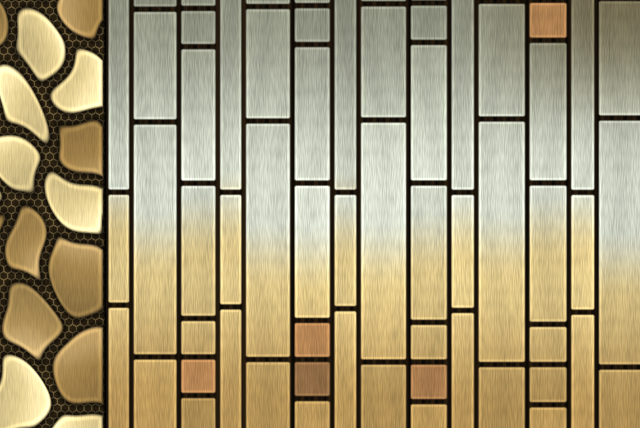
Reproduce this texture procedurally as a Shadertoy shader.

```glsl
struct Cell { float edge; float nearest; vec2 offset; vec2 id; };

float hash(vec2 p) {
    return fract(sin(dot(p, vec2(127.1, 311.7))) * 4375.85);
}

vec2 hash2(vec2 p) {
    return vec2(hash(p), hash(p + 37.3));
}

// Cellular noise with softly rounded borders
Cell cellular(vec2 p, float jitter) {
    vec2 base = floor(p);
    Cell c = Cell(0.0, 9.0, vec2(0), vec2(0));
    for (int k = 0; k < 9; k++) {
        vec2 id = base + vec2(k % 3 - 1, k / 3 - 1);
        vec2 r = id + 0.5 + jitter * (hash2(id) - 0.5) - p;
        if (length(r) < c.nearest) {
            c.nearest = length(r);
            c.offset = r;
            c.id = id;
        }
    }
    float sum = 0.0;
    for (int k = 0; k < 25; k++) {
        vec2 id = c.id + vec2(k % 5 - 2, k / 5 - 2);
        if (id == c.id) continue;
        vec2 r = id + 0.5 + jitter * (hash2(id) - 0.5) - p;
        sum += exp(-16.0 * dot(0.5 * (c.offset + r), normalize(r - c.offset)));
    }
    c.edge = -log(sum) / 16.0;
    return c;
}

float roundBox(vec2 p, vec2 halfSize, float radius) {
    vec2 q = abs(p) - halfSize + radius;
    return length(max(q, 0.0)) + min(max(q.x, q.y), 0.0) - radius;
}

// Hexagonal backing net
vec3 mesh(vec2 p) {
    vec2 s = vec2(1.0, 1.732);
    vec2 a = mod(p * 56.0, s) - 0.5 * s;
    vec2 b = mod(p * 56.0 - 0.5 * s, s) - 0.5 * s;
    vec2 g = abs(dot(a, a) < dot(b, b) ? a : b);
    float wire = smoothstep(0.34, 0.47, max(g.x, dot(g, vec2(0.5, 0.866))));
    return mix(vec3(0.17, 0.13, 0.07), vec3(0.42, 0.36, 0.23), wire);
}

// Metal with a dark outer edge and a bright bevel
vec3 bevel(vec3 metal, float d, float width) {
    metal *= 1.0 + 0.16 * exp(-pow((d + width) / (0.5 * width), 2.0));
    return metal * (1.0 - 0.45 * smoothstep(-0.7 * width, 0.0, d));
}

vec3 pebbles(vec2 p, float grain, float px) {
    vec2 q = p / vec2(0.137, 0.17);
    q.y += 0.5 * mod(floor(q.x), 2.0) * 0.0 + 0.38 * q.x;
    q += 0.09 * sin(q.yx * vec2(5.3, 4.7) + vec2(1.0, 2.6));
    Cell c = cellular(q, 0.62);
    float d = max(0.011 - 0.15 * c.edge, p.x - 0.241);
    float tone = hash(c.id + 5.1), angle = 6.283 * hash(c.id + 8.4);
    vec3 metal = mix(vec3(0.87, 0.79, 0.56), vec3(0.61, 0.49, 0.28), smoothstep(0.55, 0.85, tone));
    float sheen = dot(c.offset, vec2(cos(angle), sin(angle)));
    metal *= 1.0 + 0.3 * sheen + 0.06 * grain;
    metal += vec3(0.05, 0.06, 0.08) * smoothstep(0.0, 0.4, sheen);
    vec3 bed = mesh(p) * (0.45 + 0.55 * smoothstep(0.0, 0.016, d));
    bed *= smoothstep(0.248, 0.238, p.x);
    return mix(bed, bevel(metal, d, 0.008), smoothstep(px, -px, d));
}

vec3 strips(vec2 p, float grain, float px) {
    // Three columns per repeat, widening slightly to the right
    float u = (sqrt(0.06646 + 0.0125 * (p.x - 0.248)) - 0.2578) / 0.00625;
    float n = floor(u), f = u - n, pitch = 0.261 + 0.00625 * n;
    int kind = f < 0.228 ? 0 : f < 0.654 ? 1 : 2;
    vec2 sides = kind == 0 ? vec2(0, 0.228) : kind == 1 ? vec2(0.228, 0.654) : vec2(0.654, 1);

    // Joints, measured downward
    float stretch = 1.0 + 0.015 * n;
    float v = 0.44 + (1.0 - p.y - 0.44) / stretch;
    float joints[6] = float[6](0.0195, 0.109, 0.428, 0.744, 0.834, 0.924);
    if (kind == 0) joints = float[6](0.449, 0.713, 2.0, 2.0, 2.0, 2.0);
    if (kind == 1) joints = float[6](0.0215, 0.285, 0.834, 2.0, 2.0, 2.0);
    float top = -0.3, bottom = 1.3;
    for (int i = 0; i < 6; i++) {
        if (joints[i] <= v) top = joints[i];
        else bottom = min(bottom, joints[i]);
    }
    vec2 size = vec2((sides.y - sides.x) * pitch, (bottom - top) * stretch);
    vec2 local = vec2((f - 0.5 * (sides.x + sides.y)) * pitch, (v - 0.5 * (top + bottom)) * stretch);
    float d = roundBox(local, 0.5 * size - vec2(0.0042, 0.0048), 0.006);

    // Reflected sky above, warm gold below
    vec2 id = vec2(3.0 * n + float(kind), floor(top * 50.0));
    float tone = hash(id + 2.7);
    float turn = (kind == 0 ? 0.51 : kind == 1 ? 0.58 : 0.56) + 0.1 * (hash(id) - 0.5);
    vec3 silver = mix(vec3(0.55, 0.56, 0.49), vec3(0.83, 0.85, 0.79), smoothstep(0.0, 0.46, v));
    float shade = smoothstep(1.0, 1.45, p.x) * smoothstep(0.36, 0.0, v);
    silver = mix(silver, vec3(0.40, 0.36, 0.25), 0.8 * shade);
    vec3 gold = mix(vec3(0.87, 0.78, 0.54), vec3(0.70, 0.57, 0.34), smoothstep(0.62, 0.95, v));
    vec3 metal = mix(silver, gold, smoothstep(turn - 0.08, turn + 0.09, v));
    metal *= 0.94 + 0.1 * tone;
    if (bottom - top < 0.12) {
        vec3 copper = mix(vec3(0.42, 0.32, 0.21), vec3(0.74, 0.54, 0.34), hash(id + 6.2));
        metal = mix(metal, copper, smoothstep(0.25, 0.5, tone));
    }
    metal *= 1.0 + 0.09 * grain + 0.025 * sin(p.x * 91.0 + 2.0 * sin(p.y * 7.0 + id.x));
    vec3 bed = vec3(0.13, 0.09, 0.045) * (0.75 + 0.5 * sin(p.x * 300.0) * sin(p.x * 113.0));
    return mix(bed, bevel(metal, d, 0.005), smoothstep(px, -px, d));
}

void mainImage(out vec4 fragColor, in vec2 fragCoord) {
    vec2 p = fragCoord / iResolution.y;
    float px = 0.8 / iResolution.y;
    // Brushed grain from elongated cells
    float grain = 1.0 - 2.0 * cellular(p * vec2(330.0, 28.0), 0.9).nearest;
    vec3 color = p.x < 0.248 ? pebbles(p, grain, px) : strips(p, grain, px);
    fragColor = vec4(color, 1.0);
}
```
